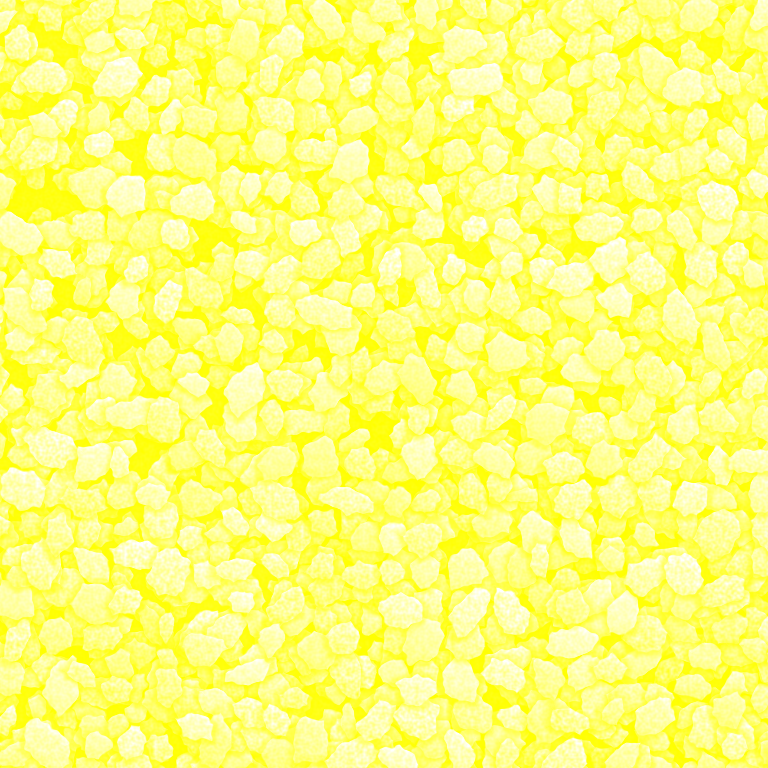
Write a WebGL 1 fragment shader that draws this texture.

```glsl
precision highp float;

uniform vec2 u_resolution;

const vec3 YELLOW = vec3(1.0, 1.0, 0.0);
const vec3 WHITE = vec3(1.0);
const int LAYERS = 4;
const int SIDES = 7;
const float TAU = 6.28318;
const vec2 LIGHT = vec2(0.35, 0.94);
const float GAP_TONE = 0.08;       // paleness of the deepest gaps
const float BOTTOM_TONE = 0.42;    // paleness of the lowest stones
const float TOP_TONE = 0.66;       // paleness of the highest stones
const float TONE_SPREAD = 0.20;
const float BOTTOM_CELLS = 27.0;
const float TOP_CELLS = 20.5;
const float BOTTOM_FILL = 0.90;
const float TOP_FILL = 0.58;
const float JITTER = 0.62;
const float MIN_SIZE = 0.34;
const float MAX_SIZE = 0.62;
const float MAX_STRETCH = 1.38;
const float SHADOW = 0.46;
const float SHADOW_REACH = 0.24;
const float BEVEL = 0.10;
const float RIM = 0.05;
const float GRAIN = 0.34;
const float EDGE_SOFTNESS = 0.0011;

float hash(vec2 p) {
  vec3 q = fract(p.xyx * vec3(0.1031, 0.1030, 0.0973));
  q += dot(q, q.yzx + 33.33);
  return fract((q.x + q.y) * q.z);
}

vec2 gradient(vec2 cell) {
  float a = TAU * hash(cell);
  return vec2(cos(a), sin(a));
}

float gradientNoise(vec2 p) {
  vec2 i = floor(p);
  vec2 f = p - i;
  vec2 u = f * f * f * (f * (f * 6.0 - 15.0) + 10.0);
  vec2 e = vec2(1.0, 0.0);
  float low = mix(dot(gradient(i), f), dot(gradient(i + e), f - e), u.x);
  float high = mix(dot(gradient(i + e.yx), f - e.yx),
                   dot(gradient(i + e.xx), f - e.xx), u.x);
  return mix(low, high, u.y);
}

// Signed distance to an irregular polygon; xyz = distance, nearest normal
vec3 polygon(vec2 p, vec2 seed) {
  vec3 nearest = vec3(-9.0, 0.0, 0.0);
  for (int k = 0; k < SIDES; k++) {
    float s = float(k);
    float turn = TAU * (s + 0.75 * hash(seed + 17.3 * s)) / float(SIDES);
    vec2 normal = vec2(cos(turn), sin(turn));
    float reach = mix(0.72, 1.08, hash(seed + 9.1 * s + 41.0));
    float d = dot(p, normal) - reach;
    if (d > nearest.x) nearest = vec3(d, normal);
  }
  nearest.x = max(nearest.x, length(p) - 1.08);
  return nearest;
}

// Draws one layer of stones, with their shadows, over the paleness below
float stoneLayer(float below, vec2 uv, float layer, float grain, float pixel) {
  float height = layer / float(LAYERS - 1);
  float cells = mix(BOTTOM_CELLS, TOP_CELLS, height);
  float level = mix(BOTTOM_TONE, TOP_TONE, sqrt(height));
  float fill = mix(BOTTOM_FILL, TOP_FILL, height);
  float soft = max(EDGE_SOFTNESS, 0.6 * pixel) * cells;
  vec2 p = uv * cells + layer * vec2(37.37, 61.71);
  vec2 home = floor(p);
  float tone = below;

  for (int y = -1; y <= 1; y++) {
    for (int x = -1; x <= 1; x++) {
      vec2 cell = home + vec2(float(x), float(y));
      vec2 seed = cell + 113.0 * layer;
      if (hash(seed + 5.7) > fill) continue;

      vec2 jitter = vec2(hash(seed + 71.1), hash(seed + 23.9)) - 0.5;
      vec2 local = p - cell - 0.5 - JITTER * jitter;
      float angle = TAU * hash(seed + 87.2);
      float c = cos(angle);
      float s = sin(angle);
      mat2 spin = mat2(c, -s, s, c);
      float size = mix(MIN_SIZE, MAX_SIZE, hash(seed + 31.4));
      float stretch = mix(1.0, MAX_STRETCH, hash(seed + 55.8));
      vec2 q = spin * local / (size * vec2(stretch, 1.0 / stretch));
      if (dot(q, q) > 5.0) continue;

      vec3 side = polygon(q, seed);
      float d = side.x * size;
      float facing = dot(side.yz * spin, LIGHT);

      // Facets, rim and grain of the stone
      float body = level + TONE_SPREAD * (hash(seed + 99.6) - 0.5);
      body += BEVEL * facing * smoothstep(-0.24, -0.02, d);
      body += RIM * smoothstep(-0.10, -0.03, d);
      body += 0.10 * dot(local, LIGHT);
      body += GRAIN * mix(0.45, 1.25, hash(seed + 12.5)) * grain;

      float shade = SHADOW * (1.0 - 0.25 * facing);
      tone *= 1.0 - shade * (1.0 - smoothstep(0.0, SHADOW_REACH, d));
      tone = mix(tone, body, 1.0 - smoothstep(-soft, soft, d));
    }
  }
  return tone;
}

void main() {
  float pixel = 1.0 / min(u_resolution.x, u_resolution.y);
  vec2 uv = gl_FragCoord.xy * pixel;

  // Fine pits, chips along the outlines and slow drifts of tone
  float grain = 0.65 * gradientNoise(uv * 115.0) + 0.85 * gradientNoise(uv * 235.0 + 19.0);
  vec2 chips = vec2(gradientNoise(uv * 85.0 + 7.0), gradientNoise(uv * 85.0 + 53.0));
  vec2 chipped = uv + 0.0045 * chips;
  float drift = 0.06 * gradientNoise(uv * 5.0 + 3.0);

  float tone = GAP_TONE + 0.1 * grain;
  for (int i = 0; i < LAYERS; i++) {
    tone = stoneLayer(tone, chipped, float(i), grain, pixel);
  }
  gl_FragColor = vec4(mix(YELLOW, WHITE, clamp(tone + drift, 0.0, 1.0)), 1.0);
}
```
